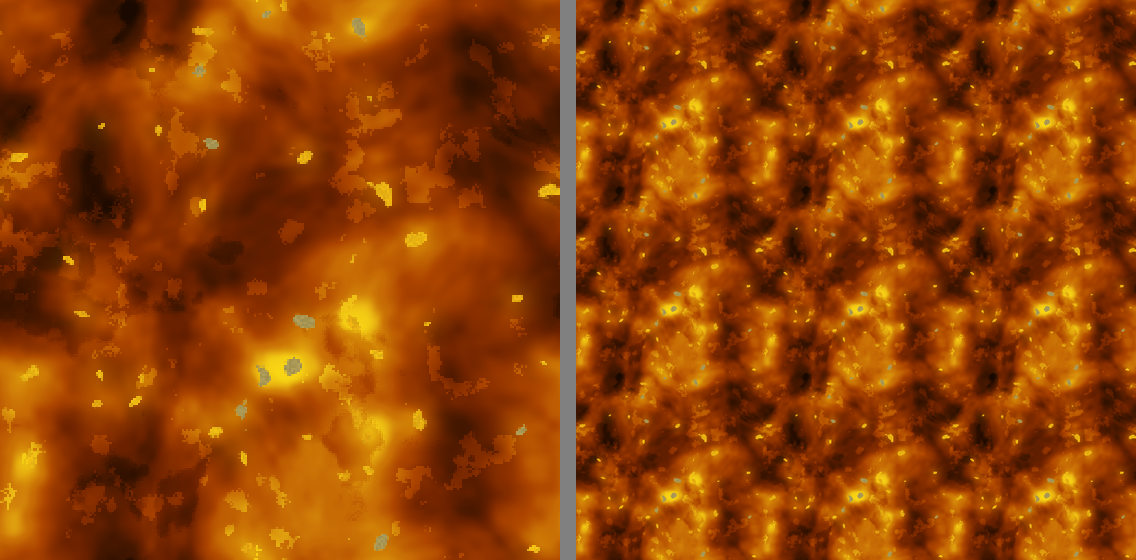
Left: one tile. Right: repeated 3 by 3.
Give the GLSL for this texture, as a Shadertoy shader.

```glsl
// Seamless smouldering embers: warped wrapping noise gives a soft heat field,
// ragged flakes and dark pockets step it up or down, and scattered glints glow.
// Heat is kept in standard deviations, so the colour stops set area shares.

const float HEAT_CELLS = 6.0;      // whole noise cells across the tile
const float WARP_CELLS = 5.0;
const float FLAKE_CELLS = 19.0;
const float POCKET_CELLS = 9.0;
const float GLINT_CELLS = 10.0;
const float GRAIN_CELLS = 256.0;   // blocks that make edges ragged
const float WARP_AMOUNT = 0.09;
const float HEAT_BIAS = -0.08;
const float HEAT_CONTRAST = 0.95;
const float FLAKE_LEVEL = 1.45;
const float FLAKE_LIFT = 0.85;
const float POCKET_DROP = 0.75;
const float GLINT_CHANCE = 0.65;
const float GLOW_RADIUS = 0.036;
const float FBM_DEVIATION = 0.132; // spread of the four octave sum

const vec3 SOOT = vec3(0.10, 0.035, 0.0);
const vec3 CHAR = vec3(0.27, 0.09, 0.0);
const vec3 RUST = vec3(0.42, 0.13, 0.0);
const vec3 EMBER = vec3(0.55, 0.19, 0.0);
const vec3 ORANGE = vec3(0.68, 0.27, 0.0);
const vec3 AMBER = vec3(0.78, 0.42, 0.02);
const vec3 YELLOW = vec3(0.93, 0.74, 0.08);
const vec3 ASH = vec3(0.66, 0.59, 0.33);
const vec3 GLOW_TINT = vec3(0.04, 0.09, 0.0);

// Three random values per cell
vec3 hash3(vec2 cell, float seed) {
    vec3 h = fract(vec3(cell.xyx + seed * 17.3) * vec3(0.1031, 0.1030, 0.0973));
    h += dot(h, h.yxz + 33.33);
    return fract((h.xxy + h.yzz) * h.zyx);
}

// Value noise that wraps after a whole number of cells
float wrapNoise(vec2 uv, float cells, float seed) {
    vec2 p = uv * cells;
    vec2 i = floor(p);
    vec2 f = p - i;
    f = f * f * (3.0 - 2.0 * f);
    vec2 lo = mod(i, cells);
    vec2 hi = mod(i + 1.0, cells);
    float bottom = mix(hash3(lo, seed).x, hash3(vec2(hi.x, lo.y), seed).x, f.x);
    float top = mix(hash3(vec2(lo.x, hi.y), seed).x, hash3(hi, seed).x, f.x);
    return mix(bottom, top, f.y);
}

// Four octaves, centred on zero with a spread of about one
float fbm(vec2 uv, float cells, float seed) {
    float sum = 0.0;
    float amp = 0.5;
    for (int k = 0; k < 4; k++) {
        sum += amp * (wrapNoise(uv, cells, seed + float(k)) - 0.5);
        cells *= 2.0;
        amp *= 0.5;
    }
    return sum / (0.9375 * FBM_DEVIATION);
}

// Colour for a heat value
vec3 heatColour(float heat) {
    vec3 c = mix(SOOT, CHAR, smoothstep(-2.8, -1.55, heat));
    c = mix(c, RUST, clamp((heat + 1.55) / 0.86, 0.0, 1.0));
    c = mix(c, EMBER, clamp((heat + 0.69) / 0.80, 0.0, 1.0));
    c = mix(c, ORANGE, clamp((heat - 0.11) / 0.82, 0.0, 1.0));
    c = mix(c, AMBER, clamp((heat - 0.93) / 0.82, 0.0, 1.0));
    return mix(c, YELLOW, smoothstep(1.75, 3.2, heat));
}

void mainImage(out vec4 fragColor, in vec2 fragCoord) {
    vec2 uv = fragCoord / iResolution.xy;
    vec2 block = floor(uv * GRAIN_CELLS);
    vec2 blockUv = (block + 0.5) / GRAIN_CELLS;
    vec3 grain = hash3(mod(block, GRAIN_CELLS), 3.0);

    // Soft smoky heat
    vec2 warp = vec2(wrapNoise(uv, WARP_CELLS, 11.0), wrapNoise(uv, WARP_CELLS, 12.0)) - 0.5;
    float heat = HEAT_BIAS + HEAT_CONTRAST * fbm(uv + WARP_AMOUNT * warp, HEAT_CELLS, 21.0);

    // Dark pockets and ragged brighter flakes
    float pocket = fbm(blockUv + WARP_AMOUNT * warp, POCKET_CELLS, 31.0) + 0.2 * (grain.x - 0.5);
    heat -= POCKET_DROP * smoothstep(-1.0, -1.6, pocket);
    float flake = fbm(blockUv + 0.5 * WARP_AMOUNT * warp, FLAKE_CELLS, 41.0) + 0.45 * (grain.y - 0.5);
    heat += FLAKE_LIFT * smoothstep(FLAKE_LEVEL - 0.08, FLAKE_LEVEL + 0.08, flake);

    // Scattered glints, denser where the coarse heat is high
    float ragged = 1.3 * (wrapNoise(blockUv, 52.0, 51.0) - 0.5) + 0.25 * (grain.z - 0.5);
    float glow = 0.0;
    float core = 0.0;
    vec3 coreColour = YELLOW;
    vec2 home = floor(uv * GLINT_CELLS);
    for (int y = -1; y <= 1; y++) {
        for (int x = -1; x <= 1; x++) {
            vec2 cell = home + vec2(x, y);
            vec3 place = hash3(mod(cell, GLINT_CELLS), 61.0);
            vec3 kind = hash3(mod(cell, GLINT_CELLS), 62.0);
            vec2 centre = (cell + 0.15 + 0.7 * place.xy) / GLINT_CELLS;
            float warmth = smoothstep(0.25, 0.75, wrapNoise(centre, HEAT_CELLS, 21.0));
            if (place.z > GLINT_CHANCE * warmth) continue;
            float angle = 6.2832 * kind.x;
            vec2 axis = vec2(cos(angle), sin(angle));
            vec2 d = blockUv - centre;
            vec2 local = vec2(dot(d, axis), 1.8 * dot(d, vec2(-axis.y, axis.x)));
            float radius = mix(0.008, 0.022, kind.y * kind.y);
            float mask = 1.0 - smoothstep(0.92, 1.08, length(local) / radius + ragged);
            vec3 tone = kind.z < 0.25 ? ASH : mix(AMBER, YELLOW, 0.55 + 0.45 * kind.z);
            coreColour = mix(coreColour, tone, mask);
            core = max(core, mask);
            vec2 away = (uv - centre) / GLOW_RADIUS;
            glow += (0.5 + 0.5 * kind.y) * exp(-dot(away, away));
        }
    }

    vec3 colour = heatColour(heat + 0.9 * glow) + GLOW_TINT * glow;
    colour = mix(colour, coreColour * (0.94 + 0.12 * grain.x), core);
    fragColor = vec4(clamp(colour, 0.0, 1.0), 1.0);
}
```
